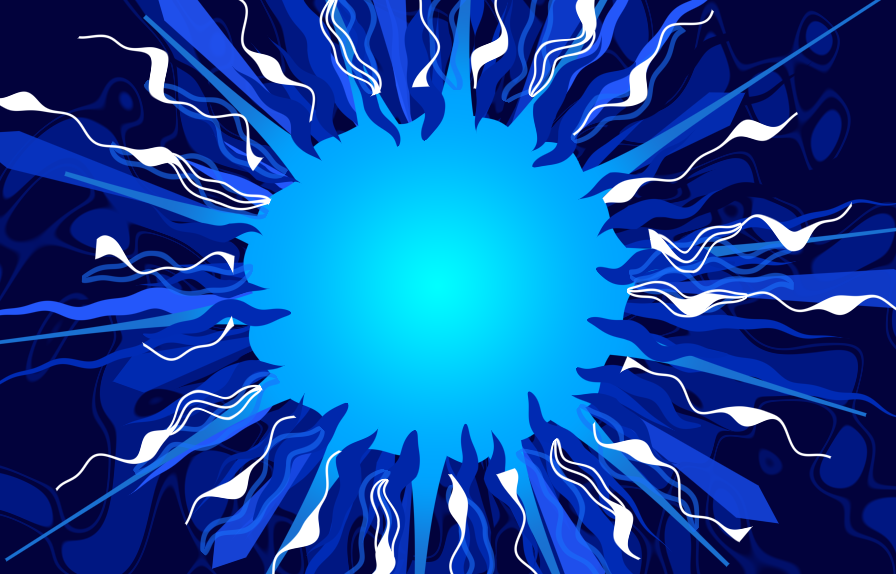
Give the GLSL for this background, as a Shadertoy shader.

```glsl
// A glowing cyan disc bursting through a dark, marbled blue field.
// Every spike, tongue and ribbon is a tapered strip in a radial frame, spread
// by loops over evenly spaced, jittered angles; the marbling is layered sines.

const float TAU = 6.28319;
const vec2 CENTRE = vec2(-0.018, 0.002);
const float DISC_RADIUS = 0.318;
const float WEDGES = 11.0, SHARDS = 58.0, RAYS = 14.0;
const float TONGUES = 25.0, LOOPS = 15.0, RIBBONS = 22.0;
const float THIN = 0.0021;

const vec3 NAVY = vec3(0.008, 0.008, 0.235);
const vec3 DEEP = vec3(0.0, 0.09, 0.51);
const vec3 ROYAL = vec3(0.0, 0.17, 0.71);
const vec3 BRIGHT = vec3(0.14, 0.34, 0.98);
const vec3 RAY_TIP = vec3(0.10, 0.44, 0.82);
const vec3 RIM = vec3(0.0, 0.66, 1.0);
const vec3 CORE = vec3(0.0, 1.0, 1.0);
const vec3 WHITE = vec3(1.0);

float hash(float n) { return fract(sin(n * 127.1 + 3.7) * 4375.85); }

// Antialiased coverage of a signed distance
float cover(float d) {
    float soft = 0.75 / iResolution.y;
    return 1.0 - smoothstep(-soft, soft, d);
}

// x runs outward along the given angle, y across it
vec2 radialFrame(vec2 p, float angle) {
    vec2 dir = vec2(cos(angle), sin(angle));
    return vec2(dot(p, dir), dot(p, vec2(-dir.y, dir.x)));
}

float spread(float i, float count, float startDeg, float jitter, float seed) {
    return (i + jitter * (hash(i + seed) - 0.5)) * TAU / count + radians(startDeg);
}

float rimRadius(float a) { return DISC_RADIUS + 0.017 * cos(2.0 * a); }

// Width profile: 1 at the peak, negative beyond either end
float taper(float x, float from, float to, float peak) {
    float t = (x - from) / (to - from);
    return min(t / peak, (1.0 - t) / (1.0 - peak));
}

float roundTip(float t) { return sign(t) * sqrt(abs(t)); }

float meander(float u, float seed) {
    float phase = TAU * hash(seed);
    return 0.019 * sin(31.0 * u + phase) + 0.009 * sin(67.0 * u + 2.0 * phase);
}

// Distance across a wavy strip, corrected for its slope
float across(vec2 q, float seed, float amount) {
    float m = amount * meander(q.x, seed);
    float slope = (amount * meander(q.x + 0.002, seed) - m) / 0.002;
    return abs(q.y - m) / sqrt(1.0 + slope * slope);
}

vec3 marble(float r, float a, float y) {
    float f = sin(11.0 * a + 2.3 * sin(9.0 * r + 3.0 * a) + 1.2 * sin(23.0 * r - 5.0 * a))
            + 0.6 * sin(29.0 * a + 3.0 * sin(13.0 * r + 2.0 * a));
    float level = 0.15 + 0.9 * smoothstep(0.45, 0.95, r) + 0.9 * y * r;
    vec3 col = mix(NAVY, DEEP, smoothstep(-0.06, 0.06, f - level));
    float vein = 1.0 - smoothstep(0.04, 0.14, abs(f - level + 0.45));
    return mix(col, DEEP, 0.65 * vein);
}

void mainImage(out vec4 fragColor, in vec2 fragCoord) {
    vec2 p = (fragCoord - 0.5 * iResolution.xy) / iResolution.y - CENTRE;
    float r = length(p), a = atan(p.y, p.x);
    vec3 col = marble(r, a, p.y);

    // Straight shards in three blues, shorter ones more common
    for (float i = 0.0; i < SHARDS; i++) {
        float h = hash(i + 20.0), pick = hash(i + 90.0);
        vec2 q = radialFrame(p, spread(i, SHARDS, 0.0, 1.2, 5.0));
        float w = mix(0.009, 0.022, hash(i + 50.0));
        float d = across(q, i, 0.4 * h) - w * taper(q.x, 0.25, mix(0.46, 0.92, h * h), 0.35);
        vec3 tint = pick < 0.3 ? NAVY : pick < 0.8 ? ROYAL : BRIGHT;
        col = mix(col, tint, cover(d));
    }

    // Broad wedges widening outward
    for (float i = 0.0; i < WEDGES; i++) {
        vec2 q = radialFrame(p, spread(i, WEDGES, 33.0, 0.15, 31.0));
        float end = mix(0.5, 1.0, hash(i + 7.0));
        float d = abs(q.y) - 0.034 * taper(q.x, 0.28, end, 0.85);
        col = mix(col, mix(ROYAL, BRIGHT, hash(i + 61.0)), 0.9 * cover(d));
    }

    // Cyan disc and the rays that leave it
    vec3 glow = mix(CORE, RIM, smoothstep(-0.08, 0.35, r) * 1.15 - 0.1);
    glow = mix(glow, RAY_TIP, smoothstep(0.32, 0.5, r));
    float burst = cover(r - rimRadius(a) - 0.009 * sin(9.0 * a + 1.0) - 0.006 * sin(17.0 * a));
    for (float i = 0.0; i < RAYS; i++) {
        vec2 q = radialFrame(p, spread(i, RAYS, 8.0, 0.12, 12.0));
        float w = 0.036 * exp(-8.0 * (q.x - 0.28)) + 0.0025;
        float d = max(abs(q.y) - w, max(0.2 - q.x, q.x - mix(0.6, 1.0, hash(i + 3.0))));
        burst = max(burst, cover(d));
    }
    col = mix(col, glow, burst);

    // Blue tongues curling in over the rim
    for (float i = 0.0; i < TONGUES; i++) {
        float angle = spread(i, TONGUES, 4.0, 0.6, 77.0), h = hash(i + 140.0);
        vec2 q = radialFrame(p, angle);
        float t = taper(q.x, rimRadius(angle) - 0.005 - 0.075 * h, 0.52, 0.3);
        float w = mix(0.013, 0.023, hash(i + 33.0)) * (h > 0.5 ? roundTip(t) : t);
        col = mix(col, mix(DEEP, ROYAL, 0.4 + 0.6 * h), cover(across(q, i + 9.0, 0.6) - w));
    }

    // Translucent hairpin loops
    for (float i = 0.0; i < LOOPS; i++) {
        vec2 q = radialFrame(p, spread(i, LOOPS, 15.0, 0.8, 210.0));
        float w = 0.021 * roundTip(taper(q.x, 0.31 + 0.05 * hash(i), 0.62, 0.3));
        float d = abs(across(q, i + 40.0, 0.7) - w) - 0.0045;
        col = mix(col, mix(BRIGHT, RIM, 0.3), 0.6 * cover(max(d, -w)));
    }

    // White ribbons: thin wandering lines that swell, some outlined as hairpins
    for (float i = 0.0; i < RIBBONS; i++) {
        float h = hash(i + 310.0), phase = TAU * hash(i + 17.0);
        vec2 q = radialFrame(p, spread(i, RIBBONS, 11.0, 0.4, 400.0));
        float start = 0.32 + 0.06 * h, end = mix(0.52, 0.86, hash(i + 55.0));
        float d = across(q, i + 70.0, mix(0.5, 1.2, h));
        float swell = 0.015 * pow(0.5 + 0.5 * sin(25.0 * q.x + phase), 7.0);
        float line = max(d - THIN - swell, max(start - q.x, q.x - end));
        float w = 0.018 * roundTip(taper(q.x, start, 0.54, 0.4));
        float hairpin = max(abs(d - w) - THIN, -w);
        col = mix(col, WHITE, cover(mod(i, 3.0) < 1.0 ? min(line, hairpin) : line));
    }
    fragColor = vec4(col, 1.0);
}
```
